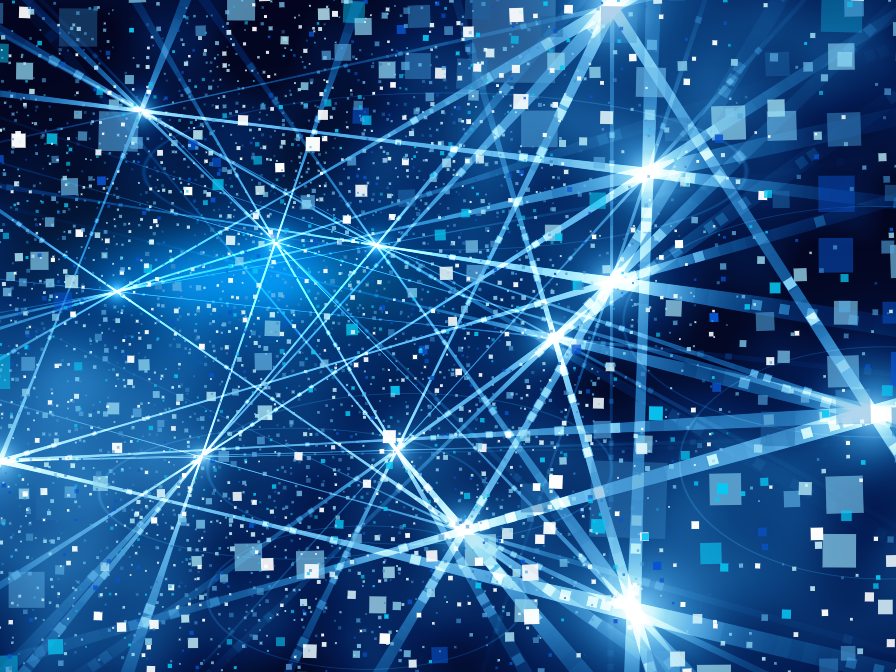
A WebGL 2 fragment shader for this background:

```glsl
#version 300 es
precision highp float;
// Glowing network of light beams and drifting square particles on deep blue.

uniform vec2 u_resolution;
out vec4 outColor;

// Tonal ramp from shadow to highlight
const vec3 RAMP[6] = vec3[6](
  vec3(0.01, 0.01, 0.10), vec3(0.01, 0.11, 0.33), vec3(0.05, 0.28, 0.53),
  vec3(0.15, 0.47, 0.73), vec3(0.37, 0.70, 0.91), vec3(0.69, 0.94, 0.98));
const vec3 AZURE = vec3(0.0, 0.42, 0.62);
const vec3 CYAN = vec3(0.03, 0.78, 0.95);
const vec3 ROYAL = vec3(0.03, 0.33, 0.82);

// Junctions of the network, linked by index steps
const int HUB_COUNT = 14;
const vec2 HUBS[14] = vec2[14](
  vec2(0.21, 0.835), vec2(0.41, 0.64), vec2(0.59, 0.33), vec2(0.825, 0.497),
  vec2(0.943, 0.09), vec2(0.964, 0.743), vec2(0.174, 0.566), vec2(0.69, 0.21),
  vec2(0.91, 0.58), vec2(0.56, 0.635), vec2(0.30, 0.32), vec2(0.911, 0.99),
  vec2(1.30, 0.384), vec2(0.0, 0.314));
const int LINK_STEPS[3] = int[3](1, 5, 3);

const vec2 FAR_POINT = vec2(0.34, 0.52);  // where everything looks smallest
const vec2 GLOW_CENTRE = vec2(0.38, 0.585);
const vec2 PANE_CLUSTER = vec2(0.64, 0.95);
const float THIN_BEAM = 0.0014;
const float WIDE_BEAM = 0.015;
const float BEAM_GAIN = 1.45;
const float SEGMENTS = 48.0;              // beam segments per unit length
const int RING_COUNT = 6;

vec2 hash2(vec2 p) {
  vec3 q = fract(vec3(p.xyx) * vec3(0.1031, 0.1030, 0.0973));
  q += dot(q, q.yzx + 33.33);
  return fract((q.xx + q.yz) * q.zy);
}

float gradientNoise(vec2 p) {
  vec2 i = floor(p), f = fract(p);
  vec2 u = f * f * f * (f * (f * 6.0 - 15.0) + 10.0);
  vec4 d;
  for (int k = 0; k < 4; k++) {
    vec2 corner = vec2(k & 1, k >> 1);
    d[k] = dot(hash2(i + corner + 40.0) * 2.0 - 1.0, f - corner);
  }
  return mix(mix(d.x, d.y, u.x), mix(d.z, d.w, u.x), u.y);
}

float blob(vec2 p, vec2 centre, vec2 tightness) {
  vec2 q = (p - centre) * tightness;
  return exp(-dot(q, q));
}

float nearness(vec2 p) {
  return smoothstep(0.22, 0.92, length((p - FAR_POINT) * vec2(1.0, 1.2)));
}

float fill(float d, float halfSize, float px) {
  return 1.0 - smoothstep(max(halfSize - 0.6 * px, 0.0), halfSize + 0.6 * px, d);
}

// Light clipped softly at both ends of the ramp
vec3 ramp(float light) {
  float x = clamp(light, 0.0, 1.0) * 5.0;
  int i = min(int(x), 4);
  vec3 c = mix(RAMP[i], RAMP[i + 1], x - float(i));
  return mix(c, vec3(1.0), smoothstep(0.92, 1.12, light));
}

// Segmented beam through two hubs, fading beyond them
float beam(vec2 p, vec2 a, vec2 b, float id, float scale, float near, float px) {
  float len = distance(a, b);
  vec2 dir = (b - a) / len, rel = p - a;
  float along = dot(rel, dir), across = abs(dot(rel, vec2(-dir.y, dir.x)));
  float halfWidth = scale * mix(THIN_BEAM, WIDE_BEAM * mix(0.55, 1.0, fract(id * 0.37)), near);
  float fade = exp(-3.5 * max(max(-along, along - len), 0.0));
  float toHub = min(abs(along), abs(along - len));
  vec2 rnd = hash2(vec2(floor(along * SEGMENTS) + 200.0, id * 7.0 + 3.0));
  float level = mix(1.0, 0.30, near) * mix(0.75, 1.0, rnd.x) + 0.75 * exp(-8.0 * toHub);
  float light = level * fill(across, halfWidth, px);
  // Occasional square bead riding on the beam
  float offset = abs(fract(along * SEGMENTS) - 0.5) / SEGMENTS;
  float bead = fill(max(offset, across), min(halfWidth + 0.0015, 0.0075), px);
  return fade * (light + 0.8 * bead * step(0.84, rnd.y)) * mix(0.45, 1.0, fract(id * 0.618));
}

// Scattered squares: x = coverage, y = tone, z = tint selector
vec3 squares(vec2 p, vec2 shift, float cell, vec2 sizes, float density, float nearBias, float px) {
  vec2 id = floor((p + shift) / cell), seed = id + cell * 900.0 + 11.0;
  vec2 place = hash2(seed), look = hash2(seed + 57.3), pick = hash2(seed + 131.7);
  float halfSize = mix(sizes.x, sizes.y, look.x * look.x);
  float room = 0.5 * cell - 1.2 * halfSize;
  vec2 centre = (id + 0.5) * cell - shift;
  vec2 q = p - centre - (place * 2.0 - 1.0) * room;
  float tilt = (look.y - 0.5) * 0.08;
  q = abs(q + tilt * vec2(-q.y, q.x));
  float near = nearness(centre);
  float weight = mix(1.0 - near, near, nearBias) + nearBias * blob(centre, PANE_CLUSTER, vec2(5.0));
  float present = step(pick.x, density * weight);
  return vec3(present * fill(max(q.x, q.y), halfSize, px), pick.y, fract(look.y * 13.7));
}

vec3 addSquares(vec3 col, vec3 s, float opacity, float brightness) {
  vec3 tint = ramp(brightness + 0.5 * s.y);
  tint = s.z < 0.10 ? CYAN : (s.z < 0.18 ? ROYAL : tint);
  return mix(col, tint, s.x * opacity * mix(0.6, 1.0, s.y));
}

void main() {
  vec2 p = gl_FragCoord.xy / u_resolution.y;
  float px = 1.0 / u_resolution.y, near = nearness(p);

  // Hazy backdrop
  float base = 0.04 + 0.34 * gradientNoise(p * 3.0) + 0.20 * gradientNoise(p * 8.0);
  base += 0.46 * blob(p, vec2(0.0, 0.27), vec2(2.9, 4.0));
  base += 0.22 * blob(p, vec2(0.60, 0.46), vec2(2.0, 3.2));
  base += 0.24 * blob(p, vec2(1.0, 0.9), vec2(2.6, 3.4));
  base += 0.24 * blob(p, vec2(1.1, 0.1), vec2(2.2, 3.2));
  base -= 0.14 * blob(p, vec2(1.22, 0.57), vec2(3.0, 5.0));
  base = max(base, 0.02);

  // Beams and hub halos
  float beams = 0.0;
  for (int i = 0; i < HUB_COUNT; i++) {
    for (int k = 0; k < 3; k++) {
      float scale = k == 2 ? 0.35 : 1.0;
      int j = (i + LINK_STEPS[k]) % HUB_COUNT;
      beams += mix(0.4, 1.0, scale) * beam(p, HUBS[i], HUBS[j], float(i + k * HUB_COUNT), scale, near, px);
    }
    float radius = mix(0.010, 0.046, nearness(HUBS[i]));
    beams += 1.1 * exp(-distance(p, HUBS[i]) / radius);
  }

  // Fine elliptical threads
  for (int i = 0; i < RING_COUNT; i++) {
    vec2 rnd = hash2(vec2(float(i) * 5.0 + 2.0, 19.0));
    vec2 radii = vec2(0.2, 0.06) + rnd.yx * vec2(0.3, 0.12);
    vec2 q = (p - rnd * vec2(1.4, 0.9)) / radii;
    beams += 0.12 * fill(abs(length(q) - 1.0) * radii.y, 0.0006, px);
  }
  float light = base + (1.12 - base) * (1.0 - exp(-BEAM_GAIN * beams));
  vec3 col = ramp(light);

  // Azure core glow
  float glow = blob(p, GLOW_CENTRE, vec2(5.0, 15.0)) + 0.26 * blob(p, GLOW_CENTRE, vec2(2.4, 5.5));
  col += AZURE * glow * (1.0 - 0.5 * col);

  // Particles from large translucent panes to fine dust
  col = addSquares(col, squares(p, vec2(0.00), 0.17, vec2(0.025, 0.07), 0.40, 1.0, px), 0.50, 0.42);
  col = addSquares(col, squares(p, vec2(0.05), 0.09, vec2(0.012, 0.030), 0.55, 0.9, px), 0.72, 0.48);
  col = addSquares(col, squares(p, vec2(0.31), 0.062, vec2(0.006, 0.013), 0.80, 0.6, px), 1.0, 0.74);
  col = addSquares(col, squares(p, vec2(0.17), 0.038, vec2(0.003, 0.007), 0.75, 0.35, px), 1.0, 0.68);
  col = addSquares(col, squares(p, vec2(0.23), 0.020, vec2(0.0018, 0.0036), 0.60, 0.15, px), 0.95, 0.64);
  col = addSquares(col, squares(p, vec2(0.41), 0.012, vec2(0.0012, 0.0024), 0.45, 0.0, px), 0.90, 0.56);

  outColor = vec4(clamp(col, 0.0, 1.0), 1.0);
}
```
